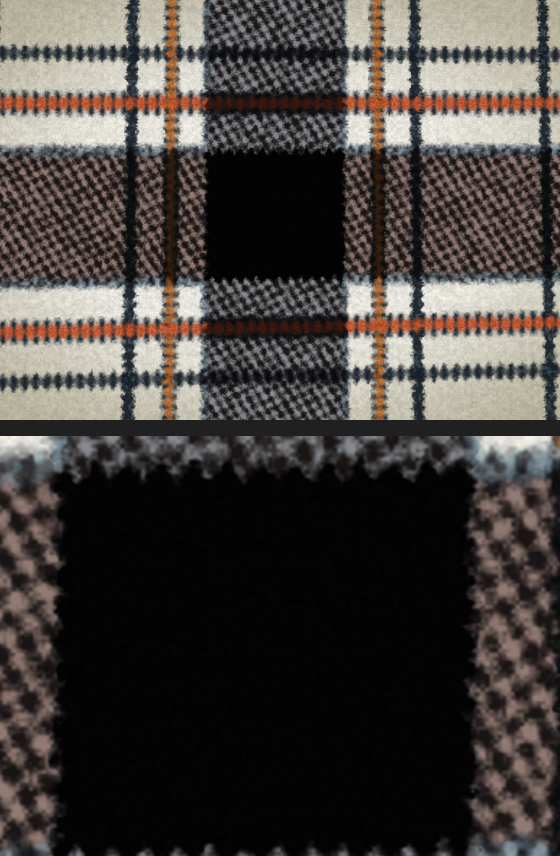
Top: the whole. Bottom: its middle third, enlarged.
A Shadertoy shader for this texture:

```glsl
const float TAU = 6.28319;

// Stripe layout, measured from the middle of each dark band
const vec2 CENTRE = vec2(0.656, 0.487);
const vec2 PERIOD = vec2(1.003, 1.13);
const vec2 BAND = vec2(0.166, 0.155);
const vec2 ORANGE_AT = vec2(0.247, 0.267);
const vec2 NAVY_AT = vec2(0.340, 0.384);
const vec2 BEADS = vec2(38.0, 41.0);

const vec3 WHITE = vec3(0.91, 0.90, 0.87);
const vec3 CREAM = vec3(0.71, 0.69, 0.60);
const vec3 BLACK = vec3(0.015, 0.01, 0.01);
const vec3 SHADOW = vec3(0.10, 0.08, 0.08);
const vec3 COOL_GREY = vec3(0.53, 0.54, 0.56);
const vec3 WARM_GREY = vec3(0.57, 0.48, 0.45);
const vec3 NAVY = vec3(0.08, 0.11, 0.14);
const vec3 STEEL = vec3(0.36, 0.46, 0.52);
const vec3 AMBER = vec3(0.74, 0.42, 0.17);
const vec3 RUST = vec3(0.78, 0.33, 0.17);

float hash(vec2 p) {
    return fract(sin(dot(p, vec2(127.1, 311.7))) * 43758.5);
}

float noise(vec2 p) {
    vec2 cell = floor(p), f = fract(p);
    f = f * f * (3.0 - 2.0 * f);
    float low = mix(hash(cell), hash(cell + vec2(1, 0)), f.x);
    float high = mix(hash(cell + vec2(0, 1)), hash(cell + vec2(1, 1)), f.x);
    return mix(low, high, f.y);
}

// Distance to the nearest band middle
vec2 mirrorRepeat(vec2 p, vec2 period) {
    return abs(fract(p / period + 0.5) - 0.5) * period;
}

float stripe(float d, float halfWidth, float soft) {
    return 1.0 - smoothstep(halfWidth - soft, halfWidth + soft, abs(d));
}

// Slight perspective and tilt of the cloth
vec2 skew(vec2 c) {
    float x = c.x * (1.0 + 0.034 * c.y) + 0.0415 * c.x * c.x;
    float y = (c.y - 0.009 * c.x) * (1.0 + 0.034 * c.x);
    return vec2(x, y);
}

// Steep diagonal ribs broken into short woolly stitches
float twill(vec2 p, float grain) {
    float rib = 0.5 + 0.5 * sin(TAU * (p.x * 38.0 + p.y * 24.0));
    float stitch = 0.5 + 0.5 * sin(TAU * (p.y * 41.0 - p.x * 19.0));
    float tuft = noise(p * vec2(105.0, 70.0));
    return smoothstep(0.25, 0.85, 0.3 * rib + 0.2 * stitch + 0.3 * tuft + 0.25 * grain);
}

// Covers the cloth with yarn, darkened where it crosses a dark band
vec3 lay(vec3 cloth, vec3 yarn, float cover, float shade) {
    return mix(cloth, yarn * mix(1.0, 0.3, shade), cover);
}

void mainImage(out vec4 fragColor, in vec2 fragCoord) {
    vec2 p = fragCoord / iResolution.y;
    vec2 c = p - CENTRE;
    float grain = noise(p * 290.0);
    float fluff = noise(p * 120.0 + 7.0);

    // Woolly stripe coordinates
    vec2 fuzz = vec2(noise(p * 115.0), noise(p * 115.0 + 40.0)) - 0.5;
    vec2 fibre = vec2(noise(p * 260.0 + 90.0), noise(p * 260.0 + 130.0)) - 0.5;
    vec2 d = mirrorRepeat(skew(c) + 0.007 * fuzz + 0.007 * fibre, PERIOD);
    vec2 bead = sin(TAU * BEADS * p);

    // Pale ground, yellower towards the corners
    float corner = smoothstep(0.35, 0.85, length(c * vec2(0.8, 1.3)));
    vec3 color = mix(WHITE, CREAM, corner) * (0.9 + 0.1 * grain + 0.09 * fluff);

    // Dark bands with bluish fringes
    float bandX = stripe(d.x + 0.003 * bead.y, BAND.x, 0.006);
    float bandY = stripe(d.y + 0.006 * bead.x, BAND.y, 0.008);
    float weave = twill(p, grain);
    vec3 heather = mix(WARM_GREY, COOL_GREY, bandX);
    vec3 fringe = mix(NAVY, STEEL, smoothstep(0.2, 0.8, fluff));
    float edgeX = stripe(d.x - BAND.x, 0.007, 0.007) * (1.0 - bandY);
    float edgeY = stripe(d.y - BAND.y, 0.012, 0.01) * (1.0 - bandX);
    color = mix(color, mix(SHADOW, heather, weave), max(bandX, bandY));
    color = mix(color, fringe, 0.7 * max(edgeX, edgeY));

    // Navy lines: solid upright, beaded across
    vec2 navyOff = d - NAVY_AT;
    vec3 navy = mix(NAVY, STEEL, 0.45 * smoothstep(0.45, 0.9, 0.6 * fluff + 0.4 * grain));
    float navyX = stripe(navyOff.x, 0.0125 + 0.002 * bead.y, 0.006);
    float navyY = stripe(navyOff.y, 0.014 + 0.005 * bead.x, 0.009);
    color = lay(color, navy, 0.94 * navyX, bandY);
    color = lay(color, navy, navyY * (0.82 + 0.14 * bead.x), bandX);

    // Orange lines between dark stitches
    vec2 orangeOff = d - ORANGE_AT;
    float darkX = stripe(orangeOff.x, 0.018, 0.006);
    float darkY = stripe(orangeOff.y, 0.027, 0.009);
    float glowX = stripe(orangeOff.x + 0.003 * bead.y, 0.009, 0.006);
    float glowY = stripe(orangeOff.y, 0.013 - 0.003 * bead.x, 0.007);
    color = lay(color, navy, darkX * mix(0.6 + 0.3 * bead.y, 0.95, bandY), bandY);
    color = lay(color, navy, darkY * mix(0.55 + 0.4 * bead.x, 0.9, bandX), bandX);
    float wool = 0.8 + 0.35 * grain;
    color = lay(color, AMBER * wool, glowX * (0.8 - 0.15 * bead.y), bandY);
    color = lay(color, RUST * wool, glowY * (0.78 - 0.2 * bead.x), bandX);

    // Solid block where both dark bands cross
    color = mix(color, BLACK * (0.6 + 0.8 * grain), bandX * bandY);
    fragColor = vec4(color, 1.0);
}
```
